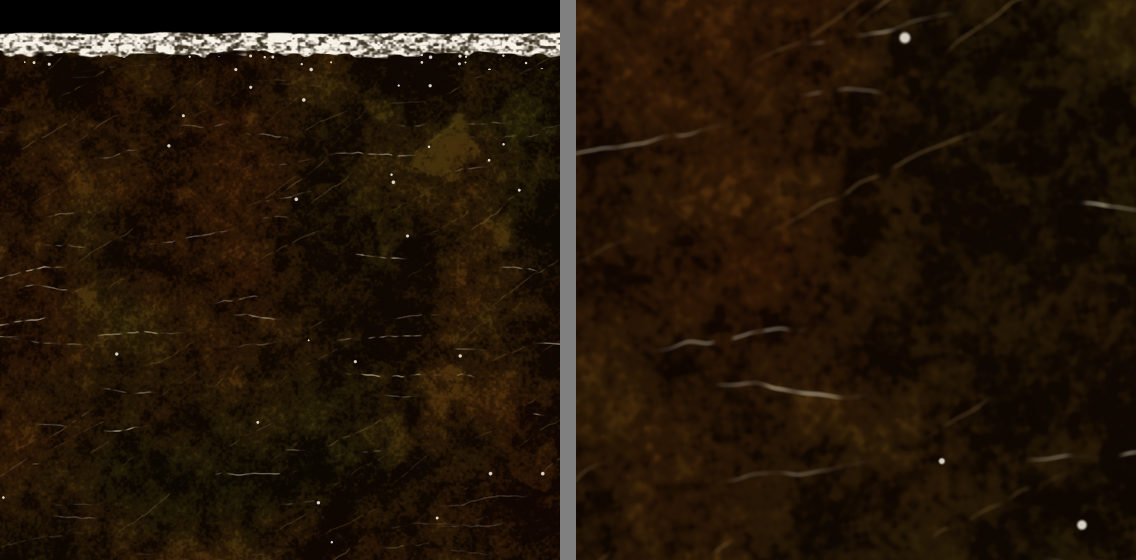
Left, the full canvas; right, a detail of the centre.
Reproduce this texture procedurally as a three.js fragment shader.

```glsl
// Dark, polished amber-brown slab below a black gap, with a bright chipped edge at the top.
// Layered value noise gives the mottled body; jittered cells scatter ochre shards,
// fine near-horizontal cracks and pale specks over it.

#define DEEP vec3(0.060, 0.026, 0.005)
#define BROWN vec3(0.148, 0.088, 0.019)
#define OCHRE vec3(0.275, 0.185, 0.042)
#define PALE vec3(0.68, 0.64, 0.54)
#define WHITE vec3(0.97, 0.95, 0.90)
#define EDGE_TOP 0.941
#define EDGE_BOTTOM 0.903
#define SHARD_SCALE 8.0
#define CRACK_CELL vec2(0.2, 0.045)
#define CRACK_WIDTH 0.0014
#define GRAIN_SCALE 170.0
#define SOFT 0.0016

varying vec2 vUv;

vec3 hash3(vec2 p) {
  vec3 q = fract(vec3(p.xyx) * vec3(0.1031, 0.1030, 0.0973));
  q += dot(q, q.yxz + 33.33);
  return fract((q.xxy + q.yzz) * q.zyx);
}

float noise(vec2 p) {
  vec2 i = floor(p), f = fract(p);
  f = f * f * (3.0 - 2.0 * f);
  float low = mix(hash3(i).x, hash3(i + vec2(1.0, 0.0)).x, f.x);
  float high = mix(hash3(i + vec2(0.0, 1.0)).x, hash3(i + vec2(1.0)).x, f.x);
  return mix(low, high, f.y);
}

float fbm(vec2 p) {
  float sum = 0.0, amp = 0.5;
  for (int k = 0; k < 5; k++) {
    sum += amp * noise(p);
    p = mat2(1.6, 1.2, -1.2, 1.6) * p + 7.3;
    amp *= 0.5;
  }
  return sum;
}

vec2 turn(vec2 p, float a) {
  return vec2(p.x * cos(a) - p.y * sin(a), p.x * sin(a) + p.y * cos(a));
}

// Tapered flakes: x is the fill, y a thin rim along one side.
vec2 shards(vec2 p) {
  vec2 best = vec2(0.0);
  for (int j = -1; j <= 1; j++) for (int i = -1; i <= 1; i++) {
    vec2 id = floor(p) + vec2(float(i), float(j));
    vec3 r = hash3(id + 11.0), s = hash3(id + 57.0);
    vec2 q = turn(p - id - 0.5 - 0.7 * (r.xy - 0.5), 6.283 * r.z);
    float size = 0.10 + 0.32 * s.x * s.x;
    float d = max(abs(q.x) + 0.4 * q.y - size, abs(q.y) - size * 0.8);
    float fill = (0.3 + 0.7 * s.y) * step(0.25, s.z) * (1.0 - smoothstep(-0.08, 0.04, d));
    float rim = step(0.6, s.z) * smoothstep(0.03, 0.0, abs(d)) * smoothstep(0.0, size, q.x);
    best = max(best, vec2(fill, rim));
  }
  return best;
}

// Wavy, broken hairlines, one per jittered cell.
float cracks(vec2 p, float seed) {
  float line = 0.0;
  for (int j = -1; j <= 1; j++) for (int i = -1; i <= 1; i++) {
    vec2 id = floor(p / CRACK_CELL) + vec2(float(i), float(j));
    vec3 r = hash3(id + seed), s = hash3(id + seed + 91.0);
    vec2 q = p - (id + 0.5 + 0.8 * (r.xy - 0.5)) * CRACK_CELL;
    float reach = 0.02 + 0.08 * r.z;
    float track = id.y * 5.7 + seed;
    q.y -= (s.x - 0.4) * 0.28 * q.x + 0.014 * (noise(vec2(p.x * 16.0, track)) - 0.5);
    q.y -= 0.004 * (noise(vec2(p.x * 75.0, track)) - 0.5);
    float body = 1.0 - smoothstep(CRACK_WIDTH * 0.3, CRACK_WIDTH + SOFT * 0.6, abs(q.y));
    float ends = 1.0 - smoothstep(reach * 0.5, reach, abs(q.x));
    float gaps = smoothstep(0.2, 0.7, noise(vec2(p.x * 95.0, track + 3.0)));
    line = max(line, body * ends * gaps * step(0.42, s.y) * (0.35 + 0.65 * s.z));
  }
  return line;
}

// Small pale dots; chance is the share of occupied cells.
float specks(vec2 p, float chance) {
  vec2 g = p * 75.0;
  vec3 r = hash3(floor(g) + 23.0);
  float d = length(fract(g) - 0.3 - 0.4 * r.xy);
  float radius = 0.12 + 0.16 * r.x;
  return step(r.z, chance) * (1.0 - smoothstep(radius * 0.5, radius + 0.06, d));
}

void main() {
  vec2 p = vUv;
  vec2 warped = p + 0.035 * (vec2(fbm(p * 14.0), fbm(p * 14.0 + 17.0)) - 0.5);

  // Mottled body with fine grain
  float grain = 0.55 * noise(p * GRAIN_SCALE) + 0.45 * noise(turn(p, 0.6) * GRAIN_SCALE * 1.6);
  vec2 shard = shards(warped * SHARD_SCALE);
  float light = 0.40 + 1.4 * (fbm(warped * 7.0) - 0.5) + 0.9 * (fbm(p * 38.0) - 0.5);
  light += 0.65 * (grain - 0.5) + 0.42 * shard.x + 0.16 * shard.y;
  light -= 0.16 * smoothstep(0.74, 0.88, p.y) + 0.12 * smoothstep(0.25, 0.05, p.y);
  vec3 color = mix(DEEP, BROWN, smoothstep(0.0, 0.5, light));
  color = mix(color, OCHRE, smoothstep(0.45, 1.05, light));
  color *= 1.0 + vec3(0.26, -0.14, -0.1) * 2.0 * (fbm(p * 5.0 + 40.0) - 0.5);
  color.r *= 1.0 - 0.22 * smoothstep(0.28, 0.0, length((p - vec2(0.4, 0.13)) * vec2(0.7, 1.4)));

  // Cracks and specks
  float zone = smoothstep(0.0, 0.2, p.y) * (1.0 - smoothstep(0.68, 0.84, p.y));
  color = mix(color, PALE, 0.72 * cracks(p, 3.0) * (0.25 + 0.75 * zone));
  color = mix(color, PALE * vec3(0.7, 0.58, 0.36), 0.4 * cracks(turn(p, -0.55), 35.0));
  float nearEdge = smoothstep(0.865, 0.9, p.y);
  color = mix(color, WHITE, 0.85 * specks(p, 0.006 + 0.16 * nearEdge));

  // Bright chipped edge, then the black gap above
  float bottom = EDGE_BOTTOM + 0.018 * (fbm(vec2(p.x * 7.0, 2.0)) - 0.5);
  bottom += 0.014 * (noise(p * vec2(55.0, 110.0)) - 0.5);
  float top = EDGE_TOP + 0.004 * (noise(vec2(p.x * 24.0, 8.0)) - 0.5);
  float glint = 0.6 * noise(p * vec2(95.0, 190.0)) + 0.4 * noise(p * vec2(210.0, 260.0));
  vec3 chipped = mix(vec3(0.25, 0.21, 0.15), WHITE, smoothstep(0.18, 0.66, glint));
  color = mix(color, chipped, smoothstep(bottom - SOFT, bottom + SOFT * 2.0, p.y));
  color *= 1.0 - smoothstep(top - SOFT * 1.5, top + SOFT, p.y);

  gl_FragColor = vec4(color, 1.0);
}
```
